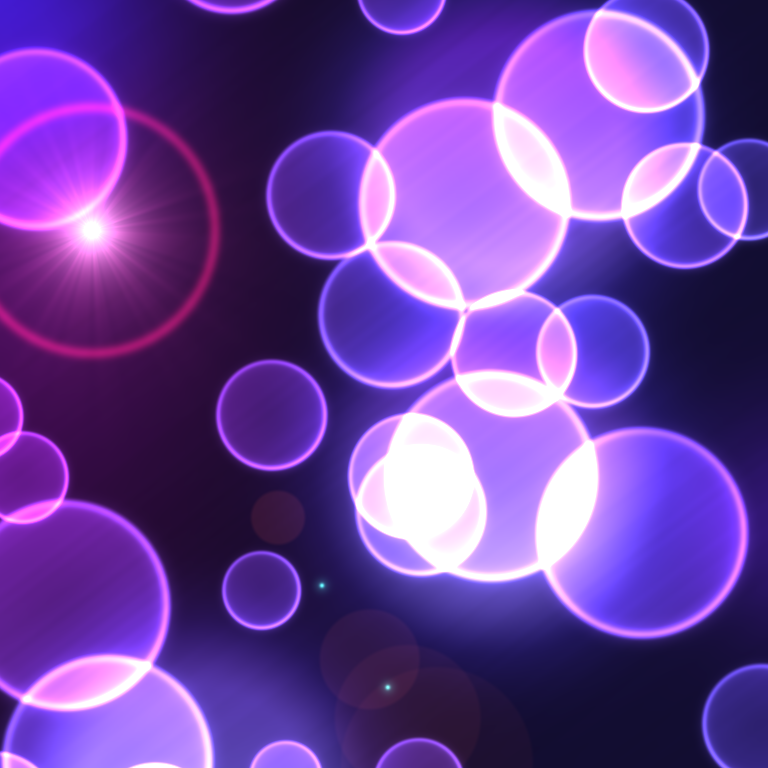
A Shadertoy shader for this background:

```glsl
// Violet bokeh: soft glowing discs, rimmed bubbles and a pink lens flare on a dark ground.
#define BIG_RADIUS 0.19
#define BIG_BLUR 0.05
#define BUBBLE_FILL 0.22
#define BUBBLE_GAIN 0.75
#define RIM_LIGHT 0.55
#define GRID 4.0
#define KEEP 0.72
#define FLARE_POS vec2(0.12, 0.70)
#define GHOST_AXIS vec2(0.44, -0.68)
#define VIOLET vec3(0.60, 0.20, 0.95)
#define INDIGO vec3(0.42, 0.33, 0.96)

vec3 hash3(vec2 p) {
    vec3 q = fract(p.xyx * vec3(0.1031, 0.1030, 0.0973));
    q += dot(q, q.yxz + 33.33);
    return fract((q.xxy + q.yzz) * q.zyx);
}

float noise1(float x) {
    float i = floor(x), f = fract(x);
    return mix(hash3(vec2(i, 7.0)).x, hash3(vec2(i + 1.0, 7.0)).x, f * f * (3.0 - 2.0 * f));
}

float discMask(float d, float soft) {
    return 1.0 - smoothstep(-soft, soft, d);
}

float gauss(float d, float width) {
    return exp(-d * d / (width * width));
}

// Rimmed bubble that brightens whatever lies beneath it
void addBubble(inout vec3 col, vec2 p, vec2 center, float r, float soft, vec3 tint, float gain) {
    vec2 q = p - center;
    float d = length(q) - r;
    float edge = max(soft, 1.0 / iResolution.y);
    float body = discMask(d, edge) * (0.85 + 0.25 * smoothstep(-r, 0.0, d));
    float side = 0.8 + 0.35 * dot(q, normalize(vec2(0.5, -1.0))) / r;
    float rim = gauss(d + edge, edge * 1.1) + 0.25 * gauss(d + edge, edge * 3.0);
    col += body * (tint * BUBBLE_FILL + col * gain);
    col += rim * side * RIM_LIGHT * (tint + 0.12 + col * 0.4);
}

// Centres of the three large discs, along an arc
vec2 bigCenter(float i) {
    return vec2(0.66 + 0.16 * i - 0.18 * i * i, 0.80 - 0.42 * i);
}

vec3 backdrop(vec2 p) {
    vec3 col = mix(vec3(0.085, 0.035, 0.13), vec3(0.07, 0.05, 0.19), smoothstep(0.1, 0.8, p.x));
    col += vec3(0.10, 0.06, 0.60) * gauss(length(p - vec2(0.0, 1.0)), 0.20);
    col += vec3(0.17, 0.01, 0.20) * gauss(length((p - vec2(0.0, 0.62)) * vec2(1.0, 0.7)), 0.28);
    col += vec3(0.14, 0.04, 0.30) * gauss(length(p - vec2(1.05, 0.32)), 0.14);
    return col;
}

// Large out-of-focus discs with a wide halo
void addBigDiscs(inout vec3 col, vec2 p) {
    for (int n = 0; n < 3; n++) {
        float i = float(n);
        vec2 q = p - bigCenter(i);
        float d = length(q) - BIG_RADIUS;
        float low = clamp(0.45 - 0.5 * q.y / BIG_RADIUS + 0.3 * i, 0.0, 1.0);
        vec3 tint = mix(vec3(0.34, 0.12, 0.70), vec3(0.40, 0.32, 0.80), low);
        col = mix(col, tint, discMask(d, BIG_BLUR) * (0.96 - 0.06 * i));
        col += vec3(0.07, 0.05, 0.22) * gauss(max(d, 0.0), 0.08) * smoothstep(-0.04, 0.05, d);
    }
}

// Bubbles spiralling out around each large disc
void addClusters(inout vec3 col, vec2 p) {
    for (int n = 0; n < 12; n++) {
        float i = float(n / 4), k = float(n % 4);
        vec2 hub = bigCenter(i) + vec2(0.12 * (1.0 - i), 0.05 * abs(1.0 - i));
        float angle = 3.14 + 2.2 * (i - 1.0) - 1.75 * (k - 1.0);
        vec2 center = hub + 0.105 * pow(k, 0.63) * vec2(cos(angle), sin(angle));
        float r = 0.10 + 0.037 * cos(2.1 * k);
        addBubble(col, p, center, r, 0.035 * r, mix(INDIGO, VIOLET, 0.2 * k), BUBBLE_GAIN);
    }
}

// Free bubbles on a jittered grid, more violet to the left
void addScatter(inout vec3 col, vec2 p) {
    for (int n = 0; n < 25; n++) {
        vec2 cell = vec2(n % 5, n / 5);
        vec3 h = hash3(cell + 11.0), g = hash3(cell + 47.0);
        if (g.x > KEEP) continue;
        vec2 center = (cell + 0.85 * h.xy - 0.3) / GRID;
        float r = 0.045 + 0.075 * h.z * h.z;
        vec3 tint = mix(VIOLET, INDIGO, smoothstep(0.1, 0.9, center.x + 0.5 * (g.y - 0.5)));
        addBubble(col, p, center, r, 0.0025 + 0.035 * max(r - 0.06, 0.0), tint, 0.4);
    }
}

// Flare core, red ring, faint rays, ghosts and sparks along one axis
void addFlare(inout vec3 col, vec2 p) {
    vec2 q = p - FLARE_POS;
    float d = length(q);
    float rays = 0.8 + 0.4 * noise1(atan(q.y, q.x) * 14.0 + 60.0);
    col += vec3(1.0, 0.92, 0.96) * exp(-d / 0.028) * 1.3;
    col += vec3(0.75, 0.22, 0.50) * exp(-d / 0.075) * 0.7 * rays;
    col += vec3(0.38, 0.03, 0.14) * gauss(d - 0.16, 0.008);
    for (int n = 0; n < 4; n++) {
        float j = float(n);
        vec2 ghost = FLARE_POS + GHOST_AXIS * mix(0.55, 1.02, sqrt(j / 3.0));
        col += vec3(0.10, 0.035, 0.02) * discMask(length(p - ghost) - 0.035 - 0.03 * j, 0.003) / (1.0 + 0.5 * j);
    }
    for (int n = 0; n < 2; n++) {
        float s = length(q - GHOST_AXIS * (0.68 + 0.195 * float(n)));
        col += vec3(0.25, 0.8, 0.65) * (gauss(s, 0.003) + 0.25 * gauss(s, 0.009));
    }
}

void mainImage(out vec4 fragColor, in vec2 fragCoord) {
    vec2 p = fragCoord / iResolution.y;
    vec3 col = backdrop(p);
    addBigDiscs(col, p);
    addClusters(col, p);
    addScatter(col, p);
    col *= 0.98 + 0.04 * noise1(dot(p, vec2(-0.6, 0.8)) * 120.0 + 200.0);
    addFlare(col, p);
    fragColor = vec4(clamp(col, 0.0, 1.0), 1.0);
}
```
